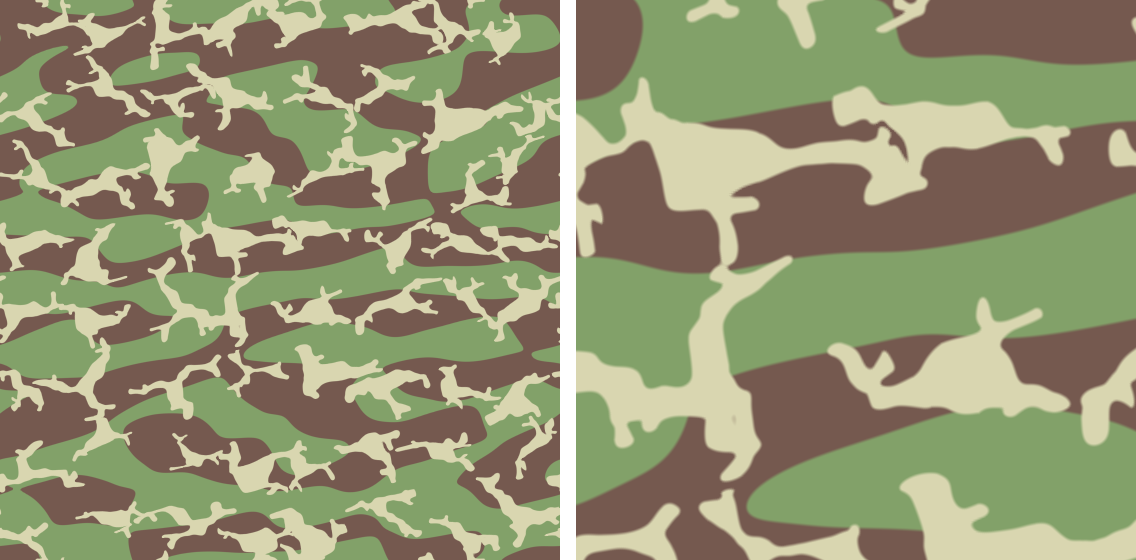
Left, the full canvas; right, a detail of the centre.
Write a WebGL 2 fragment shader that draws this pattern.

```glsl
#version 300 es
precision highp float;

uniform vec2 u_resolution;
out vec4 outColor;

const float TAU = 6.2831853;
const vec3 BROWN = vec3(0.46, 0.35, 0.31);
const vec3 GREEN = vec3(0.51, 0.63, 0.41);
const vec3 CREAM = vec3(0.85, 0.84, 0.69);
const float SPLATS = 8.0;     // splats along each side of the tile
const float EDGE = 0.0013;    // half width of the soft edge

float rand(vec2 cell, float salt) {
    return fract(sin(dot(vec3(cell, salt), vec3(12.9898, 78.233, 37.719))) * 43758.5);
}

// Bends space with waves of whole frequency, so the tile still wraps.
vec2 warp(vec2 p, float freq, float amount) {
    vec2 phase = freq * vec2(p.y + p.x, p.x - 2.0 * p.y) + vec2(0.13, 0.57);
    return p + amount * sin(TAU * phase);
}

float smoothMin(float a, float b, float k) {
    float h = max(k - abs(a - b), 0.0) / k;
    return min(a, b) - 0.25 * k * h * h;
}

// Distance to a segment whose radius runs from ra to rb.
float taper(vec2 p, vec2 a, vec2 b, float ra, float rb) {
    vec2 pa = p - a, ba = b - a;
    float t = clamp(dot(pa, ba) / dot(ba, ba), 0.0, 1.0);
    return length(pa - ba * t) - mix(ra, rb, t);
}

vec2 heading(float angle) {
    return vec2(1.15 * cos(angle), 0.85 * sin(angle));
}

// Share of the positive side, with an edge of even width on the canvas.
float coverage(float field) {
    float slope = length(vec2(dFdx(field), dFdy(field))) * u_resolution.y;
    return smoothstep(-EDGE, EDGE, field / max(slope, 0.4));
}

// Layered sines, mostly stacked vertically, give flat wide patches.
float patchField(vec2 p) {
    float sum = 0.0;
    for (int i = 0; i < 16; i++) {
        float n = float(i);
        float side = 1.0 - 2.0 * mod(n, 2.0);
        vec2 freq = vec2(side * mod(3.0 * n, 5.0), 3.0 + mod(3.0 * n, 8.0));
        sum += sin(TAU * dot(freq, p) + 2.4 * n * n + n);
    }
    return sum;
}

// A crooked arm of three segments with uneven width and a twig.
float arm(vec2 p, vec2 root, float angle, vec2 id, float salt) {
    float d = 1.0;
    float radius = 0.08;
    vec2 joint = root;
    for (int j = 0; j < 3; j++) {
        float seed = salt + 4.0 * float(j);
        float nextRadius = mix(0.025, 0.065, rand(id, seed));
        vec2 next = joint + mix(0.11, 0.22, rand(id, seed + 1.0)) * heading(angle);
        d = smoothMin(d, taper(p, joint, next, radius, nextRadius), 0.04);
        angle += 2.4 * (rand(id, seed + 2.0) - 0.5);
        joint = next;
        radius = nextRadius;
        if (j == 1) {
            float side = sign(rand(id, seed + 3.0) - 0.5);
            vec2 twig = joint + 0.13 * heading(angle + 1.5 * side);
            d = smoothMin(d, taper(p, joint, twig, 0.03, 0.035), 0.05);
        }
    }
    return d;
}

// One splat: a lopsided body with arms leaving both of its ends.
float splat(vec2 p, vec2 id) {
    float scale = mix(0.72, 1.15, rand(id, 1.0));
    float turn = TAU * rand(id, 2.0);
    float radius = mix(0.07, 0.22, rand(id, 3.0));
    p /= scale;

    vec2 spine = 0.13 * heading(turn);
    float d = taper(p, -spine, spine, radius, 0.5 * radius);
    for (int i = 0; i < 3; i++) {
        float n = float(i), salt = 10.0 + 17.0 * n;
        float angle = turn + TAU * (n + 0.6 * rand(id, salt - 1.0) - 0.3) / 3.0;
        vec2 root = i == 0 ? spine : -spine;
        d = smoothMin(d, arm(p, root, angle, id, salt), 0.08);
    }
    return d * scale;
}

// Scatters jittered splats on a grid whose cell ids wrap.
float splatField(vec2 p) {
    vec2 grid = p * SPLATS;
    vec2 cell = floor(grid);
    float d = 1.0;
    for (int y = -1; y <= 1; y++) {
        for (int x = -1; x <= 1; x++) {
            vec2 corner = cell + vec2(x, y);
            vec2 id = mod(corner, SPLATS);
            vec2 jitter = vec2(rand(id, 5.0), rand(id, 6.0));
            vec2 center = corner + mix(vec2(0.25), vec2(0.75), jitter);
            d = smoothMin(d, splat(grid - center, id), 0.03);
        }
    }
    return d / SPLATS;
}

void main() {
    vec2 uv = gl_FragCoord.xy / u_resolution;

    // Green patches
    float patches = patchField(warp(warp(uv, 4.0, 0.007), 7.0, 0.003)) - 0.1;
    vec3 color = mix(BROWN, GREEN, coverage(patches));

    // Cream splats with a wobbly outline
    float splats = splatField(warp(warp(uv, 9.0, 0.004), 19.0, 0.0014));
    color = mix(color, CREAM, coverage(-splats));

    outColor = vec4(color, 1.0);
}
```
